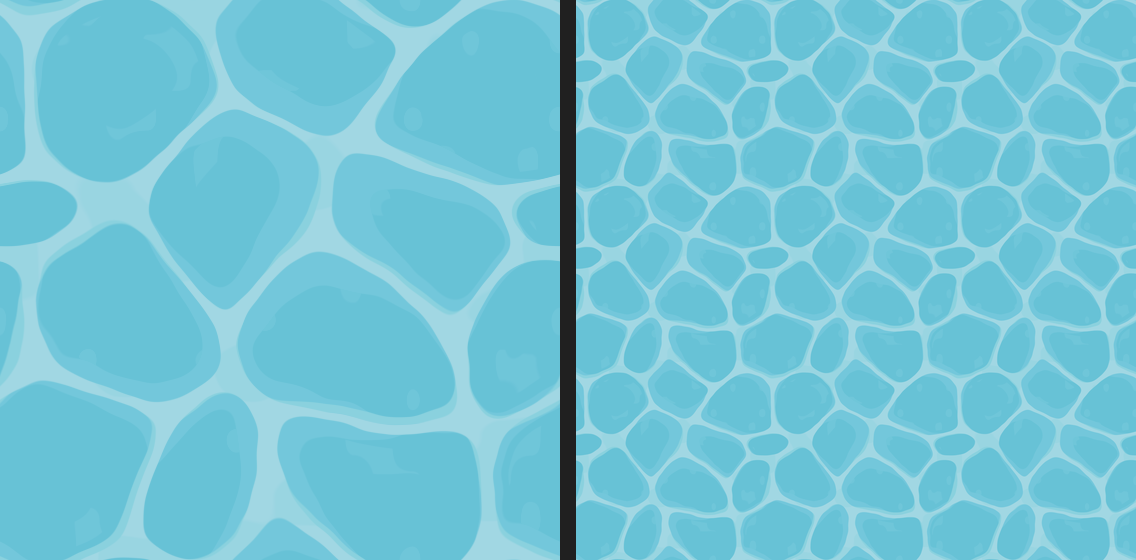
Left: one tile. Right: repeated 3 by 3.
This texture is drawn by a WebGL 2 fragment shader. Its source:

```glsl
#version 300 es
precision highp float;
// Seamless painted water surface: pale rounded foam web over flat turquoise.

#define GRID vec2(3.0, 4.0)   // cells per tile, even number of rows
#define JITTER 0.66           // scatter of the cell centres
#define SIZE_SPREAD 0.085     // difference between small and large cells
#define ROUNDING 46.0         // lower values fill the junctions more
#define STROKE 0.0085         // half width of the main strokes
#define BEND 0.085            // large wobble of the web
#define ROUGHNESS 0.005       // small wobble of the brush edges
#define SPLIT 0.034           // drift of the second stroke
#define WATER vec3(0.405, 0.760, 0.840)
#define SHEEN vec3(0.450, 0.782, 0.858)
#define WASH vec3(0.540, 0.820, 0.870)
#define FOAM vec3(0.630, 0.842, 0.890)

uniform vec2 u_resolution;
out vec4 fragColor;

float hash(vec2 p) {
    return fract(sin(dot(p, vec2(127.1, 311.7))) * 43758.5453);
}

// Value noise that wraps after a whole number of lattice cells.
float noise(vec2 uv, vec2 period, float seed) {
    vec2 p = uv * period;
    vec2 i = floor(p);
    vec2 f = fract(p);
    f = f * f * (3.0 - 2.0 * f);
    vec2 lo = mod(i, period) + seed;
    vec2 hi = mod(i + 1.0, period) + seed;
    return mix(mix(hash(lo), hash(vec2(hi.x, lo.y)), f.x),
               mix(hash(vec2(lo.x, hi.y)), hash(hi), f.x), f.y);
}

vec2 drift(vec2 uv, vec2 period, float seed) {
    return vec2(noise(uv, period, seed), noise(uv, period, seed + 37.0)) - 0.5;
}

// Vector from uv to a cell centre (xy) and the cell's size bonus (z).
vec3 cellSeed(vec2 uv, vec2 cell) {
    vec2 id = mod(cell, GRID);
    vec2 scatter = vec2(hash(id + 5.3), hash(id + 19.7)) - 0.5;
    vec2 stagger = vec2(0.5 * mod(id.y, 2.0) - 0.25, 0.0);
    vec2 centre = (cell + 0.5 + stagger + JITTER * scatter) / GRID;
    return vec3(centre - uv, SIZE_SPREAD * hash(id + 43.1));
}

// Distance to the curved cell border, with softly rounded corners.
float borderDistance(vec2 uv) {
    vec2 home = floor(uv * GRID);
    vec2 nearestCell = home;
    vec2 nearestDir = vec2(0.0);
    float nearest = 10.0;
    for (int y = -2; y <= 2; y++) {
        for (int x = -2; x <= 2; x++) {
            vec2 cell = home + vec2(x, y);
            vec3 s = cellSeed(uv, cell);
            float reach = length(s.xy) - s.z;
            if (reach < nearest) {
                nearest = reach;
                nearestCell = cell;
                nearestDir = s.xy / max(length(s.xy), 1e-4);
            }
        }
    }
    float sum = 1e-6;
    for (int y = -2; y <= 2; y++) {
        for (int x = -2; x <= 2; x++) {
            vec2 cell = home + vec2(x, y);
            if (distance(cell, nearestCell) < 0.5) continue;
            vec3 s = cellSeed(uv, cell);
            vec2 dir = s.xy / max(length(s.xy), 1e-4);
            float slope = max(length(dir - nearestDir), 0.4);
            sum += exp(-ROUNDING * (length(s.xy) - s.z - nearest) / slope);
        }
    }
    return -log(sum) / ROUNDING;
}

float below(float value, float limit, float blur) {
    return 1.0 - smoothstep(limit - blur, limit + blur, value);
}

void main() {
    vec2 uv = gl_FragCoord.xy / u_resolution;
    float px = 0.8 / min(u_resolution.x, u_resolution.y);

    // Two brush passes along the same web
    vec2 bent = uv + BEND * drift(uv, vec2(4.0), 3.0)
                   + ROUGHNESS * drift(uv, vec2(26.0), 11.0);
    float border = borderDistance(bent);
    float second = borderDistance(bent + SPLIT * drift(uv, vec2(5.0), 71.0));
    float pressure = mix(0.6, 1.4, noise(uv, vec2(7.0), 23.0));

    // Faint sheen beside the strokes and loose flecks inside the cells
    float patches = noise(uv, vec2(4.0, 3.0), 53.0);
    float dabs = noise(uv, vec2(19.0, 14.0), 61.0);
    float rim = below(border, 0.11 * (patches - 0.38) + 0.014 * dabs, px);
    float fleck = below(0.8, dabs, 0.012) * below(abs(border - 0.055), 0.022, px);
    vec3 color = mix(WATER, SHEEN, max(rim, 0.7 * fleck));

    // Washed second stroke, then the opaque foam with slight tonal patches
    color = mix(color, WASH, below(second, STROKE * 0.8, px));
    float thin = below(0.62, noise(uv, vec2(9.0), 89.0) + 0.15 * (dabs - 0.5), 0.02);
    vec3 foam = mix(FOAM, WASH, 0.35 * thin);
    color = mix(color, foam, below(border, STROKE * pressure, px));

    fragColor = vec4(color, 1.0);
}
```
